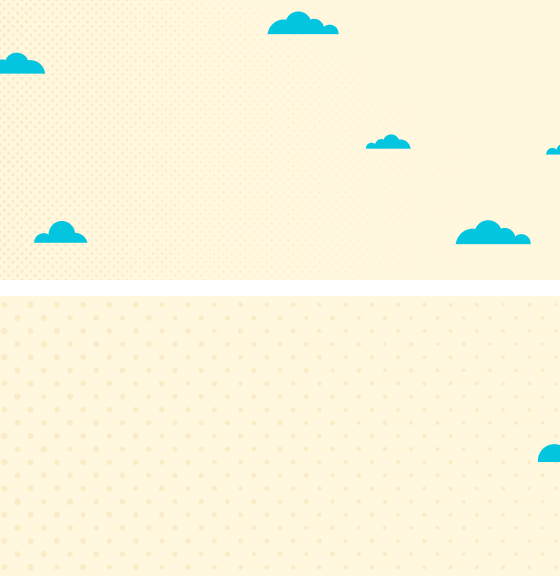
Top: the whole. Bottom: its middle third, enlarged.
Reproduce this background procedurally as a Shadertoy shader.

```glsl
// Flat cyan clouds over a cream halftone that thins out toward the upper right.

const vec3 CREAM = vec3(1.0, 0.968, 0.87);
const vec3 DOT_TINT = vec3(0.985, 0.925, 0.785);
const vec3 CLOUD_CYAN = vec3(0.01, 0.772, 0.875);

const float DOT_PITCH = 0.03125;   // horizontal dot spacing, in canvas heights
const float DOT_RADIUS = 0.0063;   // radius at the left edge
const float DOT_DECAY = 1.6;       // shrink rate from left to right
const float DOT_WOBBLE = 0.05;     // uneven size of the dots
const vec2 BARE_CORNER = vec2(1.3, 1.6);  // diagonal span where dots vanish

// Clouds: corner x, base y, width (negative is mirrored), style
const int CLOUD_COUNT = 6;
const vec4 CLOUDS[CLOUD_COUNT] = vec4[](
    vec4(0.956, 0.878, 0.253, 0.0),
    vec4(1.628, 0.128, 0.267, 0.0),
    vec4(1.466, 0.469, -0.159, 0.0),
    vec4(2.128, 0.448, -0.177, 0.0),
    vec4(0.161, 0.737, -0.234, 0.0),
    vec4(0.122, 0.133, 0.190, 1.0));

// Approximate signed distance to an ellipse
float ellipseDistance(vec2 p, vec2 center, vec2 radii) {
    vec2 q = (p - center) / radii;
    float k = length(q);
    return k * (k - 1.0) / max(length(q / radii), 1e-4);
}

// Four-bump cloud of unit width, sitting on y = 0
float longCloud(vec2 p) {
    float d = ellipseDistance(p, vec2(0.227, -0.03), vec2(0.23, 0.237));
    d = min(d, ellipseDistance(p, vec2(0.433, 0.134), vec2(0.186)));
    d = min(d, ellipseDistance(p, vec2(0.655, 0.062), vec2(0.144, 0.155)));
    d = min(d, ellipseDistance(p, vec2(0.876, 0.01), vec2(0.124)));
    return max(d, -p.y);
}

// Three-bump cloud with a tall crown
float tallCloud(vec2 p) {
    float d = ellipseDistance(p, vec2(0.18, 0.0), vec2(0.18));
    d = min(d, ellipseDistance(p, vec2(0.52, 0.15), vec2(0.25, 0.26)));
    d = min(d, ellipseDistance(p, vec2(0.75, -0.03), vec2(0.25, 0.22)));
    return max(d, -p.y);
}

float cloudDistance(vec2 p) {
    float nearest = 1e3;
    for (int i = 0; i < CLOUD_COUNT; i++) {
        vec4 cloud = CLOUDS[i];
        vec2 local = (p - cloud.xy) / vec2(cloud.z, abs(cloud.z));
        float d = cloud.w < 0.5 ? longCloud(local) : tallCloud(local);
        nearest = min(nearest, d * abs(cloud.z));
    }
    return nearest;
}

// Coverage of a staggered dot lattice with fading radius
float halftone(vec2 p, float aspect, float pixel) {
    vec2 lattice = vec2(p.x + p.y, p.x - p.y) / DOT_PITCH;
    vec2 cell = floor(lattice) + 0.5;
    vec2 center = 0.5 * DOT_PITCH * vec2(cell.x + cell.y, cell.x - cell.y);

    float across = center.x / aspect;
    float wobble = sin(cell.x * 2.3 + cell.y) + sin(cell.y * 3.7 - cell.x);
    float radius = DOT_RADIUS * exp(-DOT_DECAY * across) * (1.0 + DOT_WOBBLE * wobble);
    float fade = 1.0 - smoothstep(BARE_CORNER.x, BARE_CORNER.y, across + center.y);

    // Dots below pixel size keep their area by losing opacity
    float drawn = max(radius, 0.56 * pixel);
    float area = radius * radius / (drawn * drawn);
    float edge = clamp(0.5 + (drawn - distance(p, center)) / pixel, 0.0, 1.0);
    return edge * area * fade;
}

void mainImage(out vec4 fragColor, in vec2 fragCoord) {
    float pixel = 1.0 / iResolution.y;
    vec2 p = fragCoord * pixel;
    float aspect = iResolution.x * pixel;

    vec3 color = mix(CREAM, DOT_TINT, halftone(p, aspect, pixel));
    float cloud = clamp(0.5 - cloudDistance(p) / pixel, 0.0, 1.0);
    color = mix(color, CLOUD_CYAN, cloud);

    fragColor = vec4(color, 1.0);
}
```
